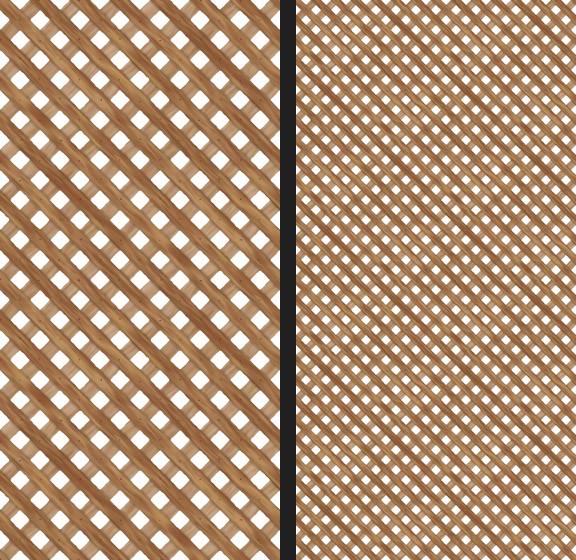
Left: one tile. Right: repeated 2 by 2.
Reproduce this pattern procedurally as a WebGL 2 fragment shader.

```glsl
#version 300 es
precision highp float;
// Diagonal wooden garden lattice: nailed front slats over paler back slats, white gaps.

uniform vec2 u_resolution;
out vec4 outColor;

const vec2 REPEATS = vec2(7.0, 14.0);   // gaps across and down
const float WRAP = 7.0;                 // lattice steps after which the grain repeats
const float SLAT_HALF = 0.25;           // half width of a slat, in lattice steps
const float CORNER = 0.05;              // rounding of the gap corners
const float CHIP = 0.022;               // roughness of the sawn edges
const float NAIL_RADIUS = 0.028;
const float SHADOW_REACH = 0.10;        // shade cast on the back slats

const vec3 GAP = vec3(1.00, 0.995, 0.995);
const vec3 FRONT_DARK = vec3(0.53, 0.335, 0.20);
const vec3 FRONT_LIGHT = vec3(0.73, 0.565, 0.39);
const vec3 FRONT_GOLD = vec3(0.77, 0.61, 0.38);
const vec3 FRONT_RED = vec3(0.55, 0.33, 0.20);
const vec3 BACK_DARK = vec3(0.64, 0.47, 0.32);
const vec3 BACK_LIGHT = vec3(0.79, 0.665, 0.54);
const vec3 NAIL = vec3(0.36, 0.24, 0.16);

float hash(vec2 p) {
    return fract(sin(dot(p, vec2(127.1, 311.7))) * 43758.5453);
}

// Value noise whose cells wrap after WRAP lattice steps; freq must be whole.
float wrapNoise(vec2 p, vec2 freq, float seed) {
    vec2 q = p * freq;
    vec2 cell = floor(q);
    vec2 f = q - cell;
    f = f * f * (3.0 - 2.0 * f);
    vec2 period = WRAP * freq;
    vec2 lo = mod(cell, period) + seed;
    vec2 hi = mod(cell + 1.0, period) + seed;
    return mix(mix(hash(lo), hash(vec2(hi.x, lo.y)), f.x),
               mix(hash(vec2(lo.x, hi.y)), hash(hi), f.x), f.y);
}

// Streaks that run along s.y, bent slightly sideways.
float grain(vec2 s, float seed) {
    s.x += 0.12 * (wrapNoise(s, vec2(2.0, 1.0), seed + 3.0) - 0.5);
    return 0.45 * wrapNoise(s, vec2(7.0, 1.0), seed)
         + 0.35 * wrapNoise(s, vec2(15.0, 2.0), seed + 11.0)
         + 0.20 * wrapNoise(s, vec2(28.0, 5.0), seed + 23.0);
}

vec3 frontWood(vec2 s, float offset) {
    float id = mod(floor(s.x + 0.5), WRAP);
    float tone = hash(vec2(id, 5.0)) - 0.5;
    float streak = grain(s, 1.0);
    vec3 wood = mix(FRONT_DARK, FRONT_LIGHT, clamp(0.5 + 1.5 * (streak - 0.5) + 0.18 * tone, 0.0, 1.0));

    // Golden and reddish stretches along the board
    float gold = wrapNoise(s, vec2(6.0, 1.0), 41.0);
    float red = wrapNoise(s, vec2(4.0, 1.0), 67.0);
    wood = mix(wood, FRONT_GOLD, 0.55 * smoothstep(0.65, 0.95, gold));
    wood = mix(wood, FRONT_RED, 0.55 * smoothstep(0.60, 0.95, red));

    // Darker long edges
    return wood * (1.0 - 0.12 * smoothstep(0.6, 1.0, abs(offset) / SLAT_HALF));
}

vec3 backWood(vec2 s, float frontGap) {
    float id = mod(floor(s.x + 0.5), WRAP);
    float tone = hash(vec2(id, 19.0)) - 0.5;
    float streak = grain(s, 83.0);
    vec3 wood = mix(BACK_DARK, BACK_LIGHT, clamp(0.5 + 1.4 * (streak - 0.5) + 0.15 * tone, 0.0, 1.0));
    return wood * (1.0 - 0.16 * (1.0 - smoothstep(0.0, SHADOW_REACH, frontGap)));
}

void main() {
    vec2 p = gl_FragCoord.xy / u_resolution * REPEATS;
    float pixel = length(REPEATS / u_resolution);

    // x steps across the front slats, y across the back slats
    vec2 lattice = vec2(p.x + p.y, p.x - p.y);
    vec2 offset = fract(lattice + 0.5) - 0.5;
    vec2 chips = vec2(wrapNoise(lattice, vec2(3.0, 9.0), 101.0),
                      wrapNoise(lattice, vec2(9.0, 3.0), 131.0)) - 0.5;
    vec2 edge = abs(offset) - SLAT_HALF + CHIP * chips;

    // Front slats over back slats
    float front = 1.0 - smoothstep(-0.5 * pixel, 0.5 * pixel, edge.x);
    vec3 color = mix(backWood(lattice.yx, edge.x), frontWood(lattice, offset.x), front);

    // Nail at each crossing, slightly off centre
    vec2 crossing = mod(floor(lattice + 0.5), WRAP);
    vec2 shift = 0.08 * (vec2(hash(crossing + 7.0), hash(crossing + 29.0)) - 0.5);
    float nail = length(offset - shift) - NAIL_RADIUS;
    float strength = 0.45 + 0.4 * hash(crossing + 53.0);
    color = mix(color, NAIL, strength * (1.0 - smoothstep(-0.5 * pixel, 0.5 * pixel, nail)));

    // Rounded gaps between the slats
    vec2 inset = CORNER - edge;
    float gap = length(max(inset, 0.0)) + min(max(inset.x, inset.y), 0.0) - CORNER;
    color = mix(color, GAP, 1.0 - smoothstep(-0.5 * pixel, 0.5 * pixel, gap));

    outColor = vec4(color, 1.0);
}
```
